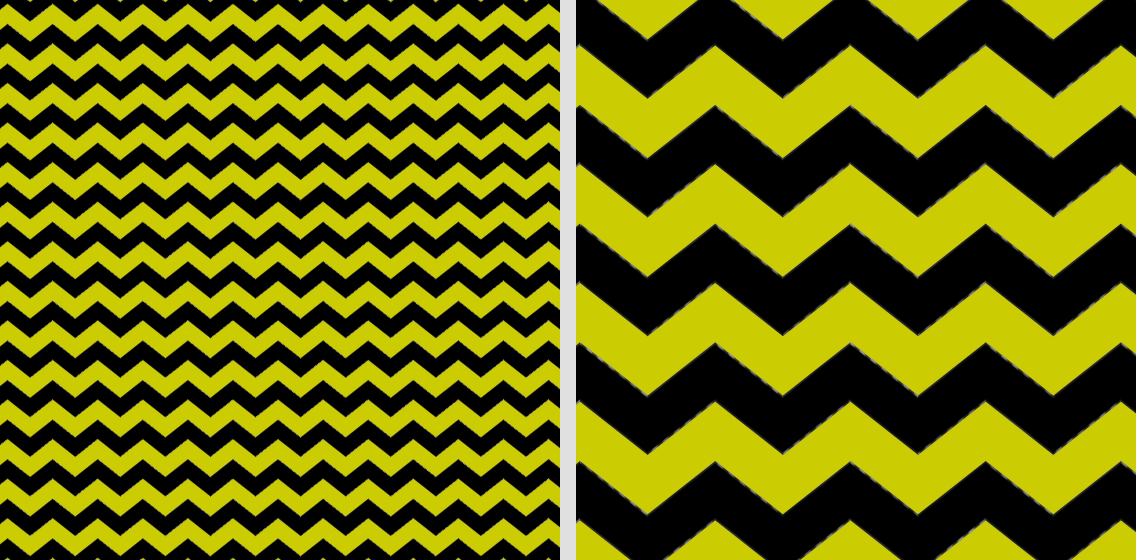
Left, the full canvas; right, a detail of the centre.
This pattern is drawn by a WebGL 2 fragment shader. Its source:

```glsl
#version 300 es
precision highp float;
// Yellow and black horizontal chevron stripes with a thin, ragged grey fringe.

uniform vec2 u_resolution;
out vec4 fragColor;

const vec3 BLACK  = vec3(0.0);
const vec3 YELLOW = vec3(0.80, 0.80, 0.01);
const vec3 FRINGE = vec3(0.62, 0.62, 0.60);

const vec2  PERIOD    = vec2(0.0805, 0.07066); // one zigzag, one stripe pair
const vec2  PEAK      = vec2(0.0942, 0.9929);  // upper tip of the first stripe
const float AMPLITUDE = 0.0317;                // peak to valley height
const float THICKNESS = 0.0354;                // vertical height of a yellow stripe
const float FRINGE_WIDTH = 0.0011;
const float DASH_LENGTH  = 0.0065;

vec2 hashGradient(vec2 cell) {
  float h = fract(sin(dot(cell, vec2(127.1, 311.7))) * 43758.5);
  float angle = 6.28319 * h;
  return vec2(cos(angle), sin(angle));
}

float gradientNoise(vec2 p) {
  vec2 i = floor(p), f = fract(p);
  vec2 u = f * f * f * (f * (f * 6.0 - 15.0) + 10.0);
  vec2 e = vec2(1.0, 0.0);
  float a = dot(hashGradient(i), f);
  float b = dot(hashGradient(i + e.xy), f - e.xy);
  float c = dot(hashGradient(i + e.yx), f - e.yx);
  float d = dot(hashGradient(i + e.xx), f - e.xx);
  return mix(mix(a, b, u.x), mix(c, d, u.x), u.y);
}

// Drop below the peak: 0 at peaks, 1 at valleys.
float zigzag(float phase) {
  return 1.0 - abs(2.0 * fract(phase) - 1.0);
}

// Vertical offset below the centre line of the nearest stripe.
float stripeOffset(vec2 p, float phase, float period, float thickness) {
  float below = PEAK.y - AMPLITUDE * zigzag(phase) - p.y;
  return mod(below + 0.5 * (period - thickness), period) - 0.5 * period;
}

// Fringe opacity: faint everywhere, dashed on one slope of each edge.
float fringeStrength(vec2 p, float phase, float offset) {
  float rising = step(0.5, fract(phase));
  float raggedSide = offset < 0.0 ? rising : 1.0 - rising;
  float dash = smoothstep(0.25, 0.75, zigzag(p.x / DASH_LENGTH));
  float wear = 0.75 + 0.5 * gradientNoise(p * 45.0);
  return clamp(mix(0.3, 0.35 + 0.6 * dash, raggedSide) * wear, 0.0, 1.0);
}

void main() {
  vec2 p = gl_FragCoord.xy / u_resolution.y;
  float pixel = 1.0 / u_resolution.y;
  float phase = (p.x - PEAK.x) / PERIOD.x;

  // Signed distance to the slanted stripe edge, positive inside.
  float offset = stripeOffset(p, phase, PERIOD.y, THICKNESS);
  float slope = 2.0 * AMPLITUDE / PERIOD.x;
  float edge = (0.5 * THICKNESS - abs(offset)) * inversesqrt(1.0 + slope * slope);

  // Flat stripes
  vec3 color = mix(BLACK, YELLOW, smoothstep(-0.6 * pixel, 0.6 * pixel, edge));

  // Ragged fringe along the outline
  float line = 1.0 - smoothstep(0.0, FRINGE_WIDTH + 0.3 * pixel, abs(edge + 0.3 * FRINGE_WIDTH));
  color = mix(color, FRINGE, line * fringeStrength(p, phase, offset));

  fragColor = vec4(color, 1.0);
}
```
